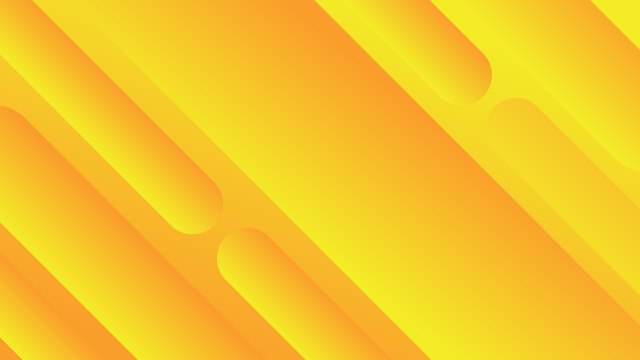
This background is drawn by a Shadertoy shader. Its source:

```glsl
// Draws diagonal rounded bars with yellow to orange gradients on a warm backdrop.

const vec2 DOWN_RIGHT = vec2(0.70711, -0.70711);
const vec2 UP_RIGHT = vec2(0.70711, 0.70711);

// Yellow at 0, orange at 1.
vec3 warmRamp(float heat) {
    return mix(vec3(0.955, 0.93, 0.15), vec3(0.98, 0.62, 0.17), clamp(heat, 0.0, 1.0));
}

// Blends in a half-infinite bar with a round cap at capCenter.
// side is 1 when it runs down-right and -1 when it runs up-left;
// heat holds the gradient values at its lower-left and upper-right edges.
void addBar(inout vec3 color, vec2 p, vec2 capCenter, float radius, float side, vec2 heat) {
    vec2 q = p - capCenter;
    float across = dot(q, UP_RIGHT);
    float beyondCap = max(-side * dot(q, DOWN_RIGHT), 0.0);
    float dist = length(vec2(across, beyondCap)) - radius;
    float coverage = clamp(0.5 - dist * iResolution.y, 0.0, 1.0);
    float blend = across / (2.0 * radius) + 0.5;
    color = mix(color, warmRamp(mix(heat.x, heat.y, blend)), coverage);
}

void mainImage(out vec4 fragColor, in vec2 fragCoord) {
    vec2 p = fragCoord / iResolution.y;

    // Backdrop, warmer toward the lower left
    vec3 color = warmRamp(1.144 - 0.864 * p.y - 0.26 * p.x);

    // Wide central band with its own tilted gradient
    float bandDist = abs(dot(p - vec2(0.0, 1.536), UP_RIGHT)) - 0.2385;
    float bandHeat = 1.0 + dot(p - vec2(1.185, 0.667), vec2(1.34, 1.64));
    color = mix(color, warmRamp(bandHeat), clamp(0.5 - bandDist * iResolution.y, 0.0, 1.0));

    // Bars left of the band
    addBar(color, p, vec2(0.535, 0.434), 0.0848, -1.0, vec2(0.0, 1.0));
    addBar(color, p, vec2(0.6875, 0.2824), 0.0848, 1.0, vec2(0.0, 1.0));
    addBar(color, p, vec2(-0.0185, 0.581), 0.127, 1.0, vec2(0.0, 1.05));
    addBar(color, p, vec2(-0.231, 0.412), 0.0835, 1.0, vec2(0.0, 1.05));

    // Bars right of the band
    addBar(color, p, vec2(1.282, 0.7917), 0.0845, -1.0, vec2(0.0, 1.0));
    addBar(color, p, vec2(1.433, 0.6435), 0.0845, 1.0, vec2(0.2, 0.5));
    addBar(color, p, vec2(1.801, 0.653), 0.131, -1.0, vec2(0.0, 0.85));

    fragColor = vec4(color, 1.0);
}
```
